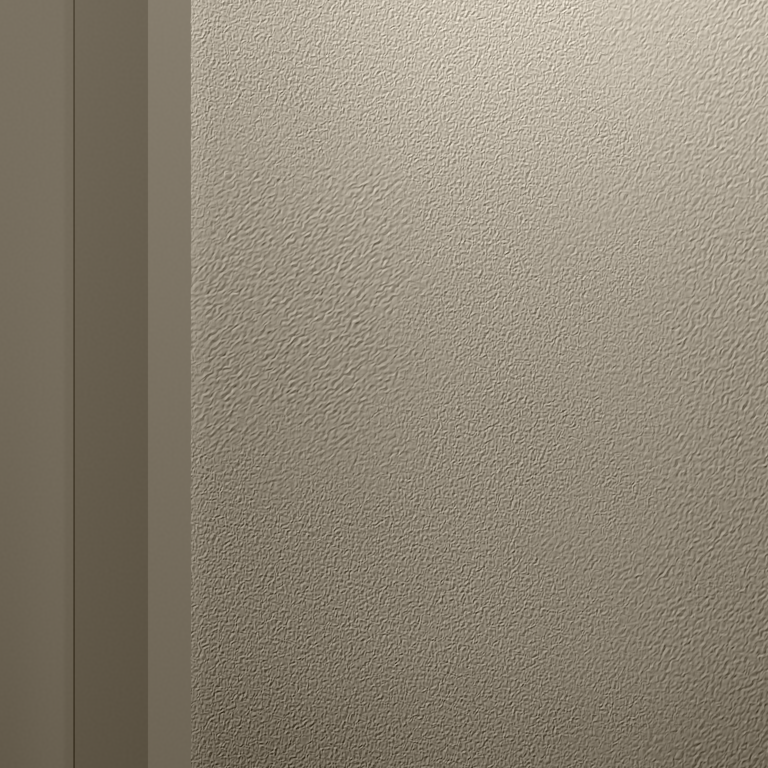
Write a Shadertoy shader that draws this texture.

```glsl
const float GROOVE_X = 0.0964;      // dark seam in the trim
const float RECESS_X = 0.1927;      // end of the recessed strip
const float WALL_X = 0.2487;        // start of the plaster
const float GROOVE_WIDTH = 0.0009;
const float GRAIN_SCALE = 270.0;    // plaster bumps per canvas width
const float RELIEF_GAIN = 0.34;
const vec2 LIGHT_STEP = vec2(-0.0010, 0.0012);
const vec3 WARM_OFFSET = vec3(0.0, 0.034, 0.095);

vec2 hash22(vec2 p) {
    vec3 q = fract(vec3(p.xyx) * vec3(0.1031, 0.1030, 0.0973));
    q += dot(q, q.yzx + 33.33);
    return fract((q.xx + q.yz) * q.zy) * 2.0 - 1.0;
}

float gradientNoise(vec2 p) {
    vec2 cell = floor(p);
    vec2 f = fract(p);
    vec2 u = f * f * f * (f * (f * 6.0 - 15.0) + 10.0);
    float a = dot(hash22(cell), f);
    float b = dot(hash22(cell + vec2(1, 0)), f - vec2(1, 0));
    float c = dot(hash22(cell + vec2(0, 1)), f - vec2(0, 1));
    float d = dot(hash22(cell + vec2(1, 1)), f - vec2(1, 1));
    return mix(mix(a, b, u.x), mix(c, d, u.x), u.y);
}

// Noise drawn out along one direction
float streakNoise(vec2 p, float angle, float stretch) {
    vec2 along = vec2(cos(angle), sin(angle));
    vec2 across = vec2(-along.y, along.x);
    return gradientNoise(vec2(dot(p, along) / stretch, dot(p, across)) + 500.0);
}

// Plaster: even pebbling that gives way to combed patches
float plasterHeight(vec2 uv, float leftComb, float rightComb) {
    vec2 p = uv * GRAIN_SCALE;
    p += 0.8 * vec2(gradientNoise(p * 0.4 + 70.0), gradientNoise(p * 0.4 + 140.0));
    float pebbles = streakNoise(p * 1.1, 1.2, 1.2);
    float leftStreaks = 1.15 * streakNoise(p * 0.90, 0.72, 1.9);
    float rightStreaks = 1.1 * streakNoise(p * 0.90, 0.95, 1.7);
    float height = mix(pebbles, leftStreaks, leftComb);
    height = mix(height, rightStreaks, rightComb);
    return height + 0.2 * gradientNoise(p * 0.55 + 40.0);
}

float plasterRelief(vec2 uv) {
    float drift = gradientNoise(uv * 9.0 + 20.0) + 0.6 * gradientNoise(uv * 23.0 + 50.0);
    float leftDistance = length((uv - vec2(0.39, 0.60)) / vec2(0.18, 0.24));
    float leftComb = 0.85 * (1.0 - smoothstep(0.6, 1.2, leftDistance + 0.6 * drift));
    float rightComb = 0.8 * smoothstep(0.68, 0.95, uv.x + 0.2 * drift);
    float low = plasterHeight(uv - 0.5 * LIGHT_STEP, leftComb, rightComb);
    float high = plasterHeight(uv + 0.5 * LIGHT_STEP, leftComb, rightComb);
    float relief = (low - high) * RELIEF_GAIN;
    relief *= relief < 0.0 ? 1.2 : 0.95;
    return clamp(relief, -0.25, 0.17);
}

// Broad light falling from above, strongest right of centre
float wallLight(vec2 uv) {
    float light = mix(0.440, 0.650, uv.y);
    vec2 lamp = (uv - vec2(0.68, 1.06)) / vec2(0.46, 0.34);
    light += 0.10 * exp(-dot(lamp, lamp));
    light += 0.050 * smoothstep(0.25, 0.65, uv.x);
    light -= 0.030 * smoothstep(0.80, 1.0, uv.x) * (1.0 - uv.y);
    return light - 0.025 * smoothstep(0.18, 0.0, uv.y);
}

float trimLight(vec2 uv, float pixel) {
    float panel = mix(0.410, 0.480, uv.y) + 0.012 * sin(uv.y * 3.14159);
    panel -= 0.025 * smoothstep(0.075, 0.0, uv.x) * (1.0 - uv.y);
    panel -= 0.02 * smoothstep(0.080, 0.088, uv.x);
    float recess = mix(0.350, 0.430, uv.y);
    recess += 0.015 * (RECESS_X - uv.x) / (RECESS_X - GROOVE_X);
    float ledge = mix(0.430, 0.525, uv.y);

    float light = mix(panel, recess, smoothstep(-pixel, pixel, uv.x - GROOVE_X));
    light = mix(light, ledge, smoothstep(-pixel, pixel, uv.x - RECESS_X));
    float seam = abs(uv.x - GROOVE_X) - GROOVE_WIDTH;
    light -= 0.17 * (1.0 - smoothstep(-pixel, pixel, seam));
    return light + 0.010 * gradientNoise(uv * 220.0);
}

void mainImage(out vec4 fragColor, in vec2 fragCoord) {
    vec2 uv = fragCoord / iResolution.xy;
    float pixel = 0.75 / iResolution.x;

    float relief = plasterRelief(uv);
    float rim = 1.0 - smoothstep(WALL_X, WALL_X + 0.026, uv.x);
    float wall = wallLight(uv) + 0.025 * rim;
    wall += relief * mix(1.0, 0.75, rim);
    wall += 0.008 * gradientNoise(uv * 14.0 + 90.0);

    // Slightly ragged plaster edge beside the smooth trim
    float ragged = WALL_X + 0.0015 * gradientNoise(vec2(uv.y * 95.0, 8.0 + uv.x));
    float wallMask = smoothstep(-pixel, pixel, uv.x - ragged);
    float light = mix(trimLight(uv, pixel), wall, wallMask);

    fragColor = vec4(clamp(vec3(light) - WARM_OFFSET, 0.0, 1.0), 1.0);
}
```
